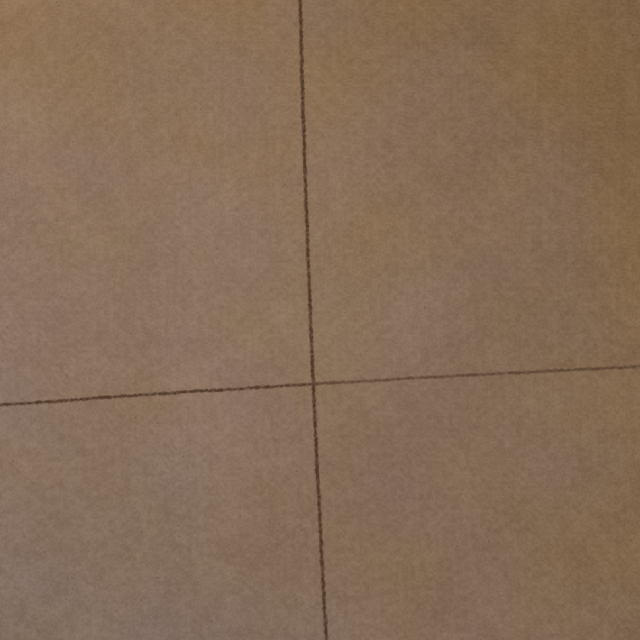
This texture is drawn by a Shadertoy shader. Its source:

```glsl
// Brown paper divided by one upright and one level pencil line, both slightly tilted.

const vec3 PAPER_TOP_LEFT = vec3(0.565, 0.452, 0.345);
const vec3 PAPER_TOP_RIGHT = vec3(0.490, 0.382, 0.268);
const vec3 PAPER_LOW_LEFT = vec3(0.506, 0.432, 0.386);
const vec3 PAPER_LOW_RIGHT = vec3(0.500, 0.402, 0.310);
const vec3 CENTER_GLOW = vec3(0.024, 0.026, 0.036);
const vec3 PENCIL = vec3(0.300, 0.215, 0.155);

float hash(vec2 p) {
    return fract(sin(dot(p, vec2(127.1, 311.7))) * 43758.5453);
}

float valueNoise(vec2 p) {
    vec2 i = floor(p);
    vec2 f = fract(p);
    f = f * f * (3.0 - 2.0 * f);
    float low = mix(hash(i), hash(i + vec2(1.0, 0.0)), f.x);
    float high = mix(hash(i + vec2(0.0, 1.0)), hash(i + vec2(1.0, 1.0)), f.x);
    return mix(low, high, f.y);
}

// Layered noise centred on zero
float fbm(vec2 p) {
    float sum = 0.0;
    float amplitude = 0.5;
    for (int k = 0; k < 4; k++) {
        sum += amplitude * (valueNoise(p) - 0.5);
        p = mat2(1.6, 1.2, -1.2, 1.6) * p + 17.3;
        amplitude *= 0.5;
    }
    return sum;
}

// Uneven light over the sheet, cooler toward the left middle
vec3 paperLight(vec2 uv) {
    vec3 low = mix(PAPER_LOW_LEFT, PAPER_LOW_RIGHT, uv.x);
    vec3 high = mix(PAPER_TOP_LEFT, PAPER_TOP_RIGHT, uv.x);
    vec2 offset = uv - vec2(0.36, 0.56);
    return mix(low, high, uv.y) + CENTER_GLOW * exp(-5.0 * dot(offset, offset));
}

// Soft mottling, fine grain and a warm-cool drift
vec3 paperTexture(vec2 uv) {
    float blotch = fbm(uv * 6.0 + 3.0);
    float cloud = fbm(uv * 22.0 + 29.0);
    float tint = fbm(uv * 8.0 + 41.0);
    float grain = fbm(uv * vec2(115.0, 135.0));
    float tooth = valueNoise(uv * 330.0) - 0.5;
    return vec3(0.036 * blotch + 0.030 * cloud + 0.058 * grain + 0.036 * tooth)
        + tint * vec3(-0.016, -0.002, 0.062);
}

// Small faint flecks, present in only a few cells
float flecks(vec2 uv, float cells, float density) {
    vec2 cell = floor(uv * cells);
    vec2 center = 0.3 + 0.4 * vec2(hash(cell + 5.3), hash(cell.yx + 9.7));
    float present = step(1.0 - density, hash(cell));
    return present * (1.0 - smoothstep(0.05, 0.28, length(fract(uv * cells) - center)));
}

// Position across a gently bowed line at distance t along it
float bow(float t, vec3 c) {
    return c.x + t * (c.y + t * c.z);
}

// Grainy pencil coverage at signed distance d, broken up by the paper tooth
float pencilStroke(float d, float along, vec2 uv, float halfWidth, float pixel) {
    float ragged = 0.0020 * (valueNoise(uv * 260.0 + 7.0) - 0.5);
    float drift = 0.0010 * (valueNoise(vec2(along * 45.0, halfWidth * 900.0)) - 0.5);
    float soft = max(0.0020, pixel);
    float edge = abs(d + drift) + ragged;
    float body = 1.0 - smoothstep(halfWidth - soft, halfWidth + soft, edge);
    float speckle = smoothstep(0.10, 0.75, valueNoise(uv * 300.0));
    float patches = valueNoise(vec2(along * 38.0, 8.0));
    float wear = 0.55 + 0.35 * speckle + 0.15 * patches;
    float dust = 0.08 * exp(-abs(d) / halfWidth);
    return clamp(body * wear + dust, 0.0, 1.0);
}

void mainImage(out vec4 fragColor, in vec2 fragCoord) {
    vec2 uv = fragCoord / iResolution.xy;
    float pixel = 1.0 / min(iResolution.x, iResolution.y);

    vec3 color = paperLight(uv) + paperTexture(uv);
    color *= 1.0 - 0.11 * flecks(uv, 120.0, 0.012);

    // Upright line, firm along its whole length
    float uprightDistance = uv.x - bow(uv.y, vec3(0.510, -0.058, 0.017));
    float upright = pencilStroke(uprightDistance, uv.y, uv, 0.0026, pixel);

    // Level line, firm on the left and fainter past the crossing
    float levelDistance = uv.y - bow(uv.x, vec3(0.367, 0.0744, -0.0144));
    float pressure = mix(0.95, 0.68, smoothstep(0.47, 0.52, uv.x));
    float level = pressure * pencilStroke(levelDistance, uv.x, uv, 0.0022, pixel);

    color = mix(color, PENCIL, 0.95 * max(upright, level));
    fragColor = vec4(clamp(color, 0.0, 1.0), 1.0);
}
```
